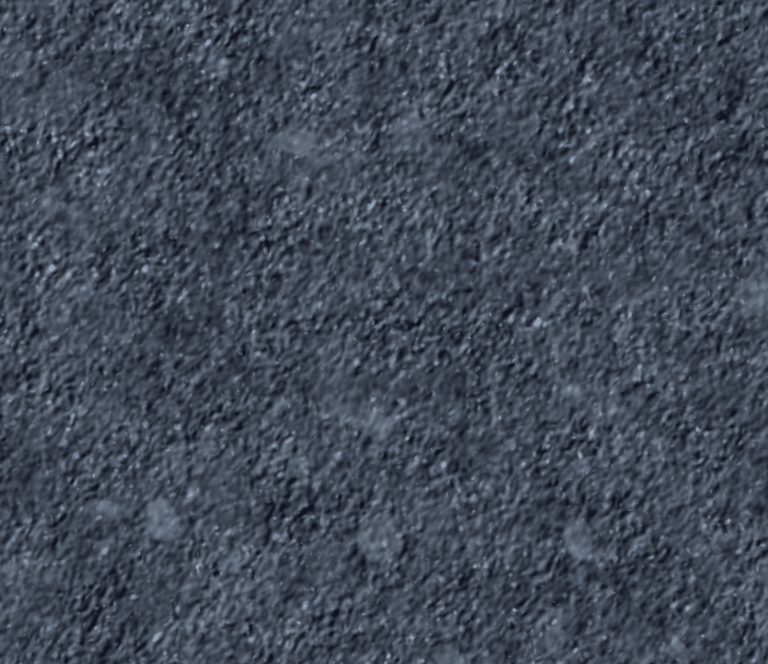
Give the GLSL for this texture, as a Shadertoy shader.

```glsl
// Dark blue-grey gravelly ground: a rough height field of gradient noise and
// small angular chips, lit from the upper left, its grain leaning to the right.
// Toned grains, pale flecks and a few flat, lumpy pebbles are scattered over it.

#define BASE_TONE 0.335
#define RELIEF 0.76
#define RELIEF_STEP 0.0026
#define GRAIN_ANGLE 0.96
#define GRAIN_STRETCH 0.80
#define WARP 0.004
#define GRAIN_TONE 0.50
#define FLECK_TONE 0.62
#define FLECK_SHARE 0.30
#define PEBBLE_TONE 0.36
#define DARK_COLOR vec3(0.13, 0.15, 0.20)
#define PALE_COLOR vec3(0.46, 0.51, 0.58)

const float TAU = 6.28319;

vec2 hash2(vec2 p) {
    vec3 h = fract(p.xyx * vec3(0.1031, 0.1030, 0.0973));
    h += dot(h, h.yzx + 33.33);
    return fract((h.xx + h.yz) * h.zy);
}

float cornerSlope(vec2 cell, vec2 offset) {
    float angle = TAU * hash2(cell).x;
    return dot(vec2(cos(angle), sin(angle)), offset);
}

// Gradient noise, roughly -0.7 to 0.7
float noise(vec2 p) {
    vec2 i = floor(p), f = p - i;
    vec2 u = f * f * f * (f * (f * 6.0 - 15.0) + 10.0);
    vec2 e = vec2(1.0, 0.0);
    float low = mix(cornerSlope(i, f), cornerSlope(i + e, f - e), u.x);
    float high = mix(cornerSlope(i + e.yx, f - e.yx),
                     cornerSlope(i + e.xx, f - e.xx), u.x);
    return mix(low, high, u.y);
}

// Scattered angular lumps: 0 outside, up to a random strength inside
float scatter(vec2 p, float share, float softness) {
    vec2 home = floor(p);
    float lump = 0.35 * noise(p * 2.6 + 17.0);
    float strongest = 0.0;
    for (int y = -1; y <= 1; y++)
    for (int x = -1; x <= 1; x++) {
        vec2 cell = home + vec2(x, y);
        vec2 place = hash2(cell + 41.0);
        vec2 shape = hash2(cell + 97.0);
        vec2 fate = hash2(cell + 153.0);
        vec2 d = p - cell - place;
        float c = cos(TAU * shape.x), s = sin(TAU * shape.x);
        d = vec2(c * d.x + s * d.y, c * d.y - s * d.x);
        d.y *= mix(1.0, 1.7, fate.y);
        float reach = mix(length(d), max(abs(d.x), abs(d.y)), 0.5);
        float radius = mix(0.20, 0.42, shape.y);
        float mask = 1.0 - smoothstep(1.0 - softness, 1.0, reach / radius + lump);
        float strength = mix(0.3, 1.0, fract(fate.y * 7.3 + place.x));
        strongest = max(strongest, mask * strength * step(fate.x, share));
    }
    return strongest;
}

// Height of the rough ground, from clods down to grit
float height(vec2 q) {
    float h = 0.60 * noise(q * 31.0);
    h += 0.70 * noise(q * 64.0 + 11.0);
    h += 0.50 * noise(q * 116.0 + 23.0);
    return h + 0.34 * scatter(q * 42.0 + 5.0, 0.9, 0.7);
}

void mainImage(out vec4 fragColor, in vec2 fragCoord) {
    vec2 p = fragCoord / iResolution.y + 3.0;

    // Grain space: x runs away from the light, y along the lean
    vec2 along = vec2(cos(GRAIN_ANGLE), sin(GRAIN_ANGLE));
    vec2 bent = p + WARP * vec2(noise(p * 30.0), noise(p * 30.0 + 61.0));
    vec2 q = vec2(dot(bent, vec2(along.y, -along.x)),
                  dot(bent, along) * GRAIN_STRETCH) + 9.0;

    // Directional light, calmer in places and on the flat pebbles
    vec2 reach = vec2(RELIEF_STEP, 0.0);
    float lit = height(q + reach) - height(q - reach);
    float pebble = scatter(p * 11.0, 0.15, 0.30);
    float stone = scatter(p * 23.0 + 31.0, 0.20, 0.35);
    float roughness = 1.0 + 0.9 * noise(p * 11.0 + 7.0);
    roughness *= 1.0 - 0.55 * max(pebble, 0.7 * stone);

    // Broad patches, then the own tone of grit, stones and flecks
    float tone = BASE_TONE + RELIEF * roughness * lit;
    tone += 0.20 * noise(p * 5.0) + 0.20 * noise(p * 15.0 + 47.0);
    tone += 0.22 * noise(q * 37.0 + 71.0) + 0.36 * noise(q * 78.0 + 29.0);
    tone += GRAIN_TONE * roughness * scatter(q * 60.0 + 19.0, 0.8, 0.85);
    tone += PEBBLE_TONE * pebble + 0.18 * stone;
    tone += FLECK_TONE * scatter(q * 47.0 + 83.0, FLECK_SHARE, 0.8);

    tone = clamp(tone, -0.2, 1.35);
    fragColor = vec4(mix(DARK_COLOR, PALE_COLOR, tone), 1.0);
}
```
